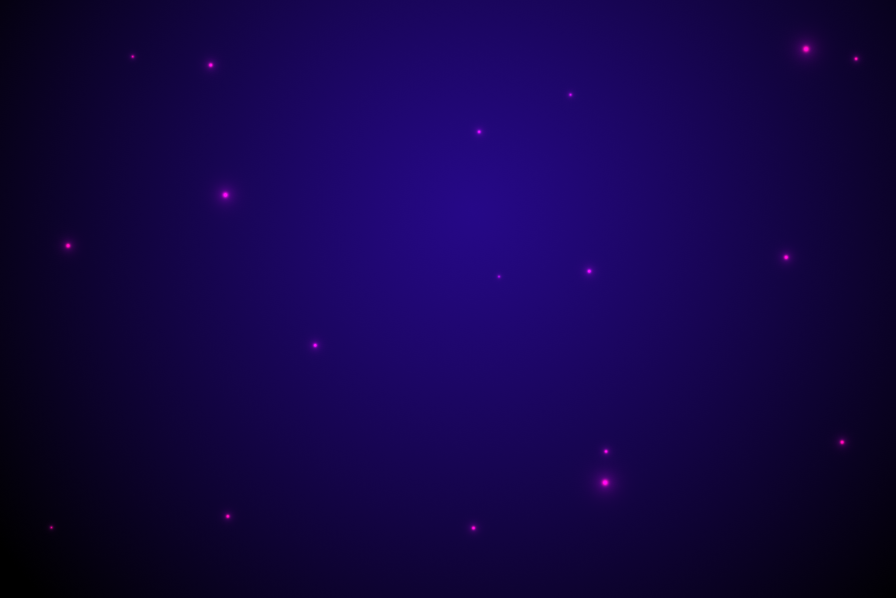
Give the GLSL for this background, as a Shadertoy shader.

```glsl
// Glowing magenta stars scattered over a deep indigo radial gradient.

// Backdrop (lengths are in canvas heights)
const vec2  GLOW_CENTER  = vec2(0.791, 0.648);
const vec3  GLOW_COLOR   = vec3(0.148, 0.032, 0.53);
const float GLOW_RADIUS  = 0.97;
const float GLOW_FALLOFF = 1.15;

// Large stars: position and halo size
const vec3 STAR_RIGHT = vec3(1.348, 0.918, 0.040);
const vec3 STAR_LEFT  = vec3(0.377, 0.674, 0.034);
const vec3 STAR_LOW   = vec3(1.012, 0.193, 0.042);

// Small stars: one per cell of a jittered grid
const ivec2 GRID       = ivec2(5, 3);
const vec2  FIELD_SIZE = vec2(1.5, 1.0);
const float SIZE_MIN   = 0.006;
const float SIZE_MAX   = 0.024;
const float SEED       = 4.7;

// Star colours
const vec3 CORE_NEAR  = vec3(0.70, 0.02, 0.55);
const vec3 CORE_FAR   = vec3(0.95, 0.03, 0.38);
const vec3 HALO_COLOR = vec3(0.42, 0.00, 0.36);

float hash(vec2 p) {
    return fract(sin(dot(p, vec2(127.1, 311.7)) + SEED) * 43758.5453);
}

// Indigo light that fades to black away from its centre
vec3 backdrop(vec2 p) {
    float r = length(p - GLOW_CENTER) / GLOW_RADIUS;
    return GLOW_COLOR * max(1.0 - pow(r, GLOW_FALLOFF), 0.0);
}

// Bright core with a soft halo, pinker far from the central light
vec3 star(vec2 p, vec2 center, float size) {
    float d = length(p - center);
    float core = exp(-pow(d / (0.0015 + 0.08 * size), 2.0));
    float halo = exp(-d / (0.28 * size));
    float farness = smoothstep(0.25, 0.65, length(center - GLOW_CENTER));
    return mix(CORE_NEAR, CORE_FAR, farness) * core * smoothstep(0.0, 0.02, size)
         + HALO_COLOR * halo;
}

vec3 starField(vec2 p) {
    vec3 light = vec3(0.0);
    vec2 cellSize = FIELD_SIZE / vec2(GRID);
    for (int y = 0; y < GRID.y; y++) {
        for (int x = 0; x < GRID.x; x++) {
            vec2 cell = vec2(x, y);
            vec2 jitter = vec2(hash(cell), hash(cell + 17.3));
            vec2 center = (cell + mix(vec2(0.15), vec2(0.85), jitter)) * cellSize;
            float size = mix(SIZE_MIN, SIZE_MAX, hash(cell + 41.9));
            light += star(p, center, size);
        }
    }
    return light;
}

void mainImage(out vec4 fragColor, in vec2 fragCoord) {
    vec2 p = fragCoord / iResolution.y;
    vec3 color = backdrop(p) + starField(p);
    color += star(p, STAR_RIGHT.xy, STAR_RIGHT.z);
    color += star(p, STAR_LEFT.xy, STAR_LEFT.z);
    color += star(p, STAR_LOW.xy, STAR_LOW.z);

    // Fine dither hides banding in the dark gradient
    color += (hash(fragCoord) - 0.5) / 255.0;
    fragColor = vec4(clamp(color, 0.0, 1.0), 1.0);
}
```
